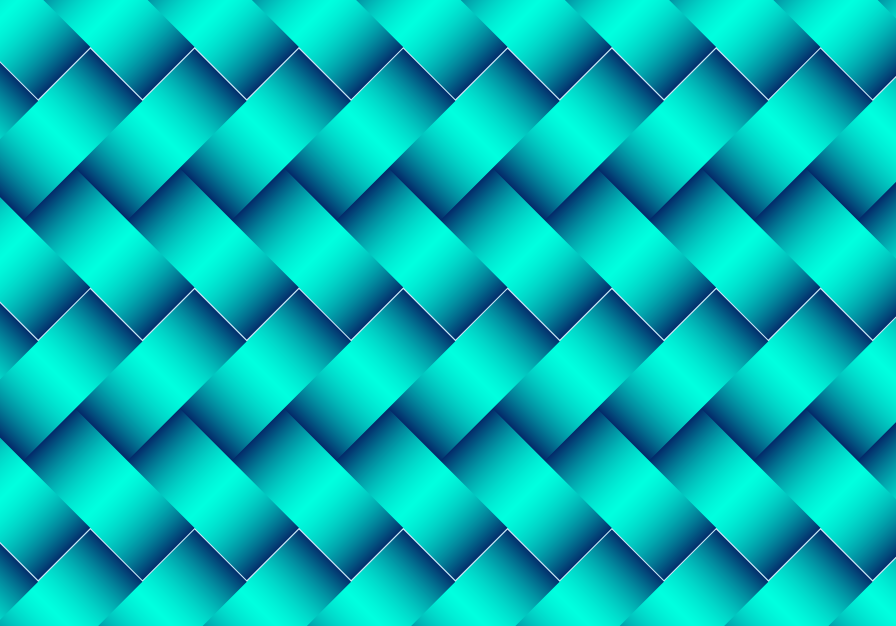
Write a Shadertoy shader that draws this pattern.

```glsl
const float COLUMNS = 8.59;              // strips across the canvas
const float STRIP_LENGTH = 2.305;        // strip length over strip width
const float SEAM_WIDTH = 0.016;          // bright hairline, in strip widths
const vec2 WEAVE_ORIGIN = vec2(0.874, 0.459);
const int SAMPLES = 4;                   // antialiasing grid per side

const vec3 DEEP_BLUE = vec3(0.012, 0.16, 0.41);
const vec3 BRIGHT_AQUA = vec3(0.0, 1.0, 0.875);
const vec3 SEAM_COLOR = vec3(0.78, 0.90, 0.96);

// Signed position along a rising strip: 0 to len inside, measured from its top end
float risingPosition(vec2 d, float len) {
    float row = floor((d.x - d.y) / (2.0 * len));
    float column = floor(d.x - row * len);
    return column - row * len - d.y;
}

// Position along a falling strip, measured from its lower end
float fallingPosition(vec2 d, float len) {
    float row = floor((d.x - d.y - len) / (2.0 * len));
    float column = floor(d.y + len + row * len);
    return 1.0 + len + column + row * len - d.x;
}

// Satin sheen: bright middle, dark ends, seam along one end
vec3 stripColor(float along, float len, float seamWidth) {
    float t = abs(2.0 * along / len - 1.0);
    float sheen = clamp(1.0 - t * (0.304 + 0.696 * t), 0.0, 1.0);
    vec3 satin = mix(DEEP_BLUE, BRIGHT_AQUA, sheen);
    return mix(satin, SEAM_COLOR, 1.0 - step(seamWidth, along));
}

// Herringbone of rising and falling strips on diagonal axes
vec3 weave(vec2 p, float len, float seamWidth) {
    vec2 diagonal = vec2(p.x + p.y, p.x - p.y);
    float along = risingPosition(diagonal, len);
    bool isRising = along >= 0.0 && along <= len;
    if (!isRising) along = fallingPosition(diagonal, len);
    return stripColor(along, len, seamWidth);
}

void mainImage(out vec4 fragColor, in vec2 fragCoord) {
    vec3 sum = vec3(0.0);
    for (int j = 0; j < SAMPLES; j++) {
        for (int i = 0; i < SAMPLES; i++) {
            vec2 jitter = (vec2(i, j) + 0.5) / float(SAMPLES) - 0.5;
            vec2 pos = fragCoord + jitter;
            // Measure downward from the top edge, in strip widths
            vec2 p = vec2(pos.x, iResolution.y - pos.y) * COLUMNS / iResolution.x;
            sum += weave(p - WEAVE_ORIGIN, STRIP_LENGTH, SEAM_WIDTH);
        }
    }
    fragColor = vec4(sum / float(SAMPLES * SAMPLES), 1.0);
}
```
